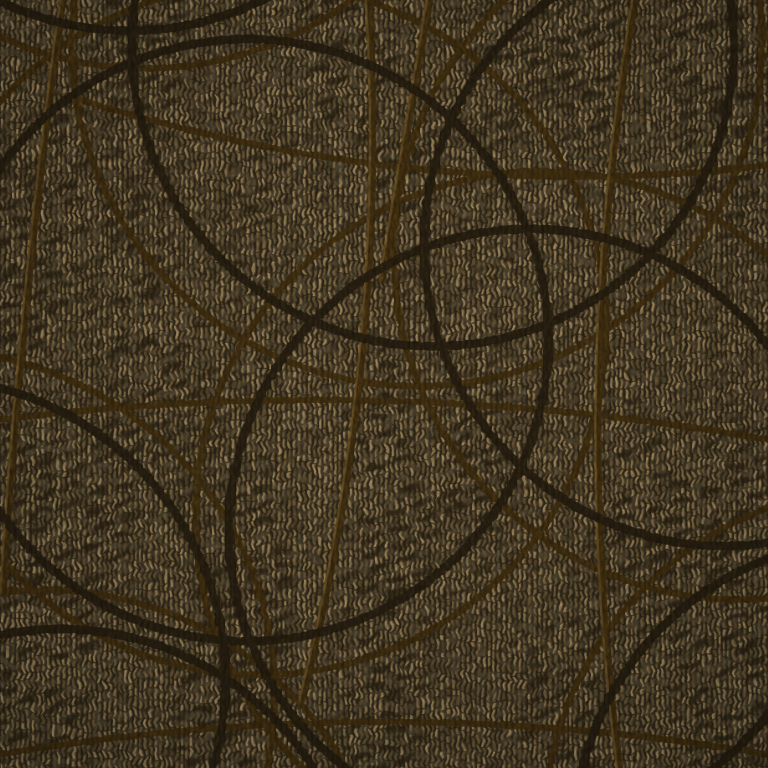
This texture is drawn by a Shadertoy shader. Its source:

```glsl
const vec3 GAP = vec3(0.135, 0.105, 0.055);
const vec3 GREY_WEFT = vec3(0.25, 0.22, 0.165);
const vec3 YARN = vec3(0.315, 0.26, 0.16);
const vec3 YARN_LIGHT = vec3(0.53, 0.45, 0.31);
const vec3 DARK_THREAD = vec3(0.135, 0.105, 0.055);
const vec3 BROWN_THREAD = vec3(0.225, 0.16, 0.05);
const vec3 GOLD_THREAD = vec3(0.38, 0.29, 0.13);

const vec2 RING_CENTRES[8] = vec2[8](
    vec2(0.322, 0.557), vec2(0.564, 0.941), vec2(0.944, 0.681), vec2(0.690, 0.310),
    vec2(-0.098, 0.115), vec2(0.078, -0.211), vec2(1.139, -0.094), vec2(0.169, 1.352));

// Sweeps: offset, slope, bend, start along the line
const vec4 ACROSS[3] = vec4[3](
    vec4(0.785, -0.12, 0.24, -0.42), vec4(0.478, -0.026, -0.15, -1.0), vec4(0.06, 0.0, -0.17, -1.0));
const vec4 UPRIGHT[4] = vec4[4](
    vec4(0.468, 0.11, -0.17, -0.42), vec4(0.78, 0.02, 0.15, -1.0),
    vec4(0.025, 0.09, 0.05, -0.28), vec4(0.475, 0.17, 0.0, 0.13));

float hash(vec2 p) {
    vec3 q = fract(p.xyx * vec3(0.1031, 0.103, 0.0973));
    q += dot(q, q.yzx + 33.33);
    return fract((q.x + q.y) * q.z);
}

vec2 gradientAt(vec2 cell) {
    float angle = 6.2832 * hash(cell);
    return vec2(cos(angle), sin(angle));
}

float gradientNoise(vec2 p) {
    vec2 i = floor(p), f = fract(p);
    vec2 u = f * f * (3.0 - 2.0 * f);
    vec2 e = vec2(1.0, 0.0);
    float low = mix(dot(gradientAt(i), f), dot(gradientAt(i + e), f - e), u.x);
    float high = mix(dot(gradientAt(i + e.yx), f - e.yx), dot(gradientAt(i + 1.0), f - 1.0), u.x);
    return mix(low, high, u.y);
}

float stroke(float d, float halfWidth, float blur) {
    return 1.0 - smoothstep(halfWidth - blur, halfWidth + blur, abs(d));
}

// Crinkled vertical yarns, each broken into short floats
float yarnHeight(vec2 uv) {
    vec2 p = uv * vec2(150.0, 78.0);
    p.x += 0.7 * gradientNoise(uv * vec2(50.0, 110.0));
    float column = floor(p.x);
    p.y += 7.0 * hash(vec2(column, 3.0)) + 0.8 * gradientNoise(uv * vec2(90.0, 60.0));
    vec2 f = fract(p);
    float body = smoothstep(0.0, 0.35, f.x) * smoothstep(1.0, 0.45, f.x);
    float ends = smoothstep(0.0, 0.2, f.y) * smoothstep(1.0, 0.75, f.y);
    float tone = 0.5 + 0.65 * hash(vec2(column, floor(p.y)));
    return body * mix(0.3, 1.0, ends) * tone;
}

// Slanted dark dashes gathered in loose upright bands
float dashes(vec2 uv) {
    float row = (uv.y - 0.33 * uv.x) * 46.0 + 0.5 * gradientNoise(uv * 45.0);
    float along = uv.x * 27.0 + 9.0 * hash(vec2(floor(row), 8.0));
    float kept = step(0.3, hash(vec2(floor(along), floor(row))));
    float shape = stroke(fract(row) - 0.5, 0.2, 0.14) * stroke(fract(along) - 0.5, 0.36, 0.1);
    float band = smoothstep(-0.25, 0.2, gradientNoise(uv * vec2(9.0, 2.5)));
    return shape * kept * mix(0.2, 1.0, band);
}

float rings(vec2 p, float radius, float wander, float halfWidth, float blur) {
    float cover = 0.0;
    for (int i = 0; i < 8; i++) {
        vec2 shift = wander * gradientAt(vec2(float(i), 5.0));
        cover = max(cover, stroke(length(p - RING_CENTRES[i] - shift) - radius, halfWidth, blur));
    }
    return cover;
}

float sweep(vec2 p, vec4 curve, float halfWidth, float blur) {
    float t = p.x - 0.5;
    float d = p.y - curve.x - t * (curve.y + curve.z * t);
    return stroke(d, halfWidth, blur) * smoothstep(curve.w, curve.w + 0.01, t);
}

void mainImage(out vec4 fragColor, in vec2 fragCoord) {
    vec2 uv = fragCoord / iResolution.xy;
    float blur = max(0.0011, 0.7 / iResolution.y);

    // Ground weave
    float height = yarnHeight(uv);
    float dash = dashes(uv);
    float greyness = smoothstep(-0.1, 0.35, gradientNoise(uv * vec2(60.0, 95.0)));
    vec3 color = mix(mix(GAP, GREY_WEFT, 0.35 + 0.65 * greyness), YARN, smoothstep(0.05, 0.45, height));
    color = mix(color, YARN_LIGHT, smoothstep(0.45, 1.1, height));
    color *= 0.97 + 0.3 * gradientNoise(uv * vec2(210.0, 120.0));
    color = mix(color, GAP, 0.72 * dash);

    // Line threads step with the weave
    vec2 stepped = vec2((floor(uv.x * 150.0) + 0.5) / 150.0, uv.y);
    vec2 p = mix(uv, stepped, 0.45);
    p += 0.0018 * vec2(gradientNoise(uv * 130.0), gradientNoise(uv * 130.0 + 40.0));
    float grain = 0.92 + 0.3 * gradientNoise(uv * vec2(230.0, 100.0)) + 0.12 * height;

    float brown = rings(p, 0.45, 0.022, 0.0042, blur);
    for (int i = 0; i < 3; i++) brown = max(brown, sweep(p, ACROSS[i], 0.0042, blur));
    float gold = 0.0;
    for (int i = 0; i < 4; i++) {
        brown = max(brown, sweep(uv.yx, UPRIGHT[i], 0.0042, blur));
        gold = max(gold, sweep(uv.yx + vec2(0.0, 0.0042), UPRIGHT[i], 0.0016, blur));
    }
    color = mix(color, BROWN_THREAD * grain, 0.93 * brown);
    color = mix(color, GOLD_THREAD * grain, 0.8 * gold);
    color = mix(color, DARK_THREAD * grain, 0.95 * rings(p, 0.392, 0.0, 0.0056, blur));

    // Soft light, fading towards the corners
    float light = 1.06 - 0.4 * dot(uv - vec2(0.5, 0.55), uv - vec2(0.5, 0.55));
    fragColor = vec4(color * light, 1.0);
}
```
